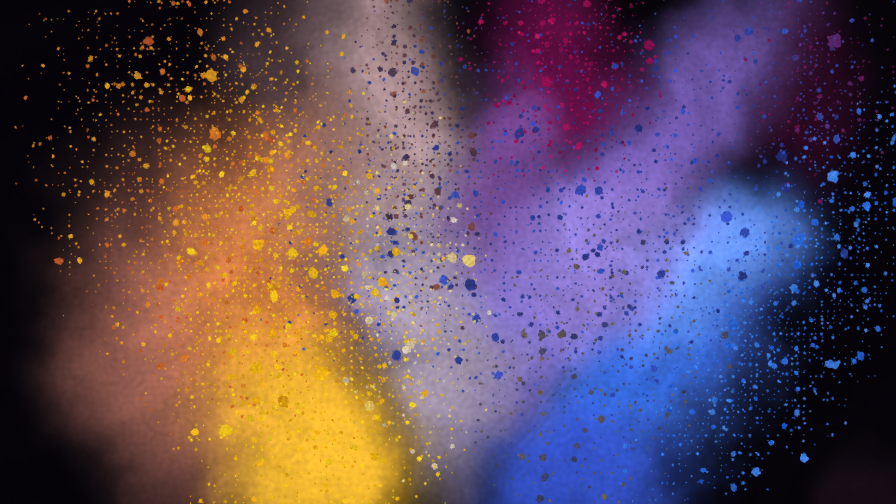
Reproduce this background procedurally as a Shadertoy shader.

```glsl
// Bursts of coloured powder on black: warm dust on the left, violet and blue on the right.
// Soft tilted ellipses, warped by gradient noise, are layered as smoke;
// jittered grids at several scales scatter the flying grains over them.

struct Zone { vec2 centre; vec2 radius; float tilt; };  // radius.x runs along tilt

vec2 hash2(vec2 p) {
    vec3 q = fract(p.xyx * vec3(0.1031, 0.1030, 0.0973));
    q += dot(q, q.yzx + 33.33);
    return fract((q.xx + q.yz) * q.zy);
}

float gradientNoise(vec2 p) {
    vec2 i = floor(p), f = fract(p);
    vec2 u = f * f * f * (f * (f * 6.0 - 15.0) + 10.0);
    vec2 x = vec2(1.0, 0.0);
    float a = dot(hash2(i) * 2.0 - 1.0, f);
    float b = dot(hash2(i + x.xy) * 2.0 - 1.0, f - x.xy);
    float c = dot(hash2(i + x.yx) * 2.0 - 1.0, f - x.yx);
    float d = dot(hash2(i + x.xx) * 2.0 - 1.0, f - x.xx);
    return mix(mix(a, b, u.x), mix(c, d, u.x), u.y);
}

float fbm(vec2 p) {
    float sum = 0.0, amp = 0.6;
    for (int i = 0; i < 5; i++) {
        sum += amp * gradientNoise(p);
        p = mat2(1.6, 1.2, -1.2, 1.6) * p + 11.7;
        amp *= 0.5;
    }
    return sum;
}

// Soft cover of a tilted ellipse: 1 in the core, 0 outside
float cover(vec2 p, Zone z) {
    vec2 axis = vec2(cos(z.tilt), sin(z.tilt)), d = p - z.centre;
    vec2 q = vec2(dot(d, axis), dot(d, vec2(-axis.y, axis.x))) / z.radius;
    return 1.0 - smoothstep(0.25, 1.2, length(q));
}

void smoke(inout vec3 colour, vec2 p, Zone z, vec3 tint, float strength) {
    colour = mix(colour, tint, strength * cover(p, z));
}

// One jittered grain per cell, on five grids from clumps to dust
void grains(inout vec3 colour, vec2 p, Zone z, vec3 tintA, vec3 tintB, float density, float seed) {
    float size = 0.062, pixel = 1.0 / iResolution.y;
    for (int i = 0; i < 5; i++) {
        vec2 g = p / size + seed * 3.7, cell = floor(g);
        vec2 key = cell + seed * 37.0 + float(i) * 91.0 + 200.0;
        vec2 pick = hash2(key), place = hash2(key + 53.0), form = hash2(key + 107.0);
        vec2 home = (cell + 0.5 - seed * 3.7) * size;
        float chance = density * cover(home, z) * (0.55 + 0.2 * float(i));
        if (pick.x < chance) {
            float radius = mix(0.07, 0.24, pick.y * pick.y);
            vec2 d = fract(g) - mix(vec2(0.35), vec2(0.65), place);
            float turn = form.x * 6.28;
            d = mat2(cos(turn), sin(turn), -sin(turn), cos(turn)) * d;
            d.x *= mix(0.75, 1.35, form.y);
            float lump = 1.0 + 0.55 * gradientNoise(d / radius * 1.4 + key);
            float dist = (length(d) * lump - radius) * size;
            float mask = 1.0 - smoothstep(-pixel, pixel, dist);
            vec3 tint = mix(tintA, tintB, form.x);
            tint *= 0.92 + 0.25 * gradientNoise(g * 9.0) + 0.2 * (place.x - 0.5);
            colour = mix(colour, tint, mask * 0.92);
        }
        size *= 0.66;
    }
}

void mainImage(out vec4 fragColor, in vec2 fragCoord) {
    vec2 p = fragCoord / iResolution.y;
    p.x += (16.0 / 9.0 - iResolution.x / iResolution.y) * 0.5;
    vec2 warp = vec2(fbm(p * 3.2 + 3.0), fbm(p * 3.2 + 19.0));
    vec2 s = p + 0.17 * warp;
    vec3 c = vec3(0.022, 0.014, 0.035);

    // Dim haze at the back
    smoke(c, s, Zone(vec2(1.10, 0.87), vec2(0.17, 0.31), 0.0), vec3(0.42, 0.06, 0.29), 0.85);
    smoke(c, s, Zone(vec2(1.61, 0.84), vec2(0.14, 0.26), 0.0), vec3(0.24, 0.05, 0.18), 0.65);
    smoke(c, s, Zone(vec2(0.57, 0.80), vec2(0.15, 0.33), 0.0), vec3(0.36, 0.27, 0.29), 0.75);
    smoke(c, s, Zone(vec2(1.74, 0.03), vec2(0.14, 0.12), 0.0), vec3(0.13, 0.07, 0.12), 0.6);

    // Dusty rose bank and pale column
    smoke(c, s, Zone(vec2(0.42, 0.31), vec2(0.47, 0.34), 1.95), vec3(0.68, 0.42, 0.36), 0.95);
    smoke(c, s, Zone(vec2(0.77, 0.72), vec2(0.62, 0.18), 1.68), vec3(0.68, 0.56, 0.57), 0.95);

    // Violet body and its rising arm
    smoke(c, s, Zone(vec2(1.11, 0.36), vec2(0.44, 0.34), 0.3), vec3(0.49, 0.44, 0.79), 0.95);
    smoke(c, s, Zone(vec2(1.33, 0.73), vec2(0.47, 0.17), 0.86), vec3(0.46, 0.36, 0.70), 0.92);
    smoke(c, s, Zone(vec2(1.00, 0.65), vec2(0.25, 0.13), 1.57), vec3(0.50, 0.32, 0.64), 0.8);
    smoke(c, s, Zone(vec2(0.87, 0.34), vec2(0.42, 0.14), 1.62), vec3(0.67, 0.61, 0.69), 0.9);

    // Blue burst
    smoke(c, s, Zone(vec2(1.29, 0.24), vec2(0.50, 0.20), 0.92), vec3(0.21, 0.42, 0.88), 0.95);
    smoke(c, s, Zone(vec2(1.42, 0.47), vec2(0.24, 0.15), 0.7), vec3(0.42, 0.60, 0.97), 0.85);
    smoke(c, s, Zone(vec2(1.19, 0.48), vec2(0.26, 0.17), 0.6), vec3(0.62, 0.54, 0.90), 0.8);
    smoke(c, s, Zone(vec2(1.15, 0.04), vec2(0.25, 0.16), 0.0), vec3(0.20, 0.30, 0.76), 0.8);

    // Orange and yellow burst
    smoke(c, s, Zone(vec2(0.60, 0.60), vec2(0.25, 0.14), 1.6), vec3(0.74, 0.50, 0.42), 0.6);
    smoke(c, s, Zone(vec2(0.50, 0.39), vec2(0.37, 0.22), 1.75), vec3(0.87, 0.51, 0.27), 0.85);
    smoke(c, s, Zone(vec2(0.61, 0.11), vec2(0.31, 0.23), 1.9), vec3(0.95, 0.73, 0.18), 0.9);
    c *= 1.0 + 0.4 * fbm(p * 6.0 + warp * 2.0) + 0.12 * gradientNoise(p * 90.0);

    // Flying grains
    grains(c, p, Zone(vec2(0.39, 0.66), vec2(0.52, 0.33), 1.8), vec3(0.80, 0.35, 0.16), vec3(0.95, 0.68, 0.12), 0.34, 1.0);
    grains(c, p, Zone(vec2(1.15, 0.62), vec2(0.60, 0.45), 0.3), vec3(0.22, 0.34, 0.84), vec3(0.14, 0.19, 0.50), 0.20, 2.0);
    grains(c, p, Zone(vec2(1.12, 0.86), vec2(0.20, 0.25), 0.0), vec3(0.80, 0.08, 0.40), vec3(0.48, 0.04, 0.28), 0.36, 3.0);
    grains(c, p, Zone(vec2(1.62, 0.82), vec2(0.18, 0.22), 0.0), vec3(0.50, 0.06, 0.28), vec3(0.20, 0.30, 0.70), 0.30, 4.0);
    grains(c, p, Zone(vec2(0.84, 0.77), vec2(0.45, 0.14), 1.65), vec3(0.18, 0.17, 0.33), vec3(0.55, 0.30, 0.22), 0.38, 5.0);
    grains(c, p, Zone(vec2(1.18, 0.28), vec2(0.38, 0.27), 1.3), vec3(0.20, 0.23, 0.42), vec3(0.48, 0.41, 0.28), 0.17, 6.0);
    grains(c, p, Zone(vec2(1.57, 0.38), vec2(0.56, 0.20), 1.0), vec3(0.10, 0.36, 0.88), vec3(0.30, 0.58, 1.00), 0.46, 7.0);
    grains(c, p, Zone(vec2(0.82, 0.42), vec2(0.36, 0.15), 1.6), vec3(0.86, 0.82, 0.80), vec3(0.92, 0.80, 0.35), 0.24, 8.0);
    grains(c, p, Zone(vec2(0.59, 0.36), vec2(0.56, 0.29), 1.75), vec3(1.00, 0.86, 0.10), vec3(0.96, 0.66, 0.06), 0.50, 9.0);
    fragColor = vec4(clamp(c, 0.0, 1.0), 1.0);
}
```
